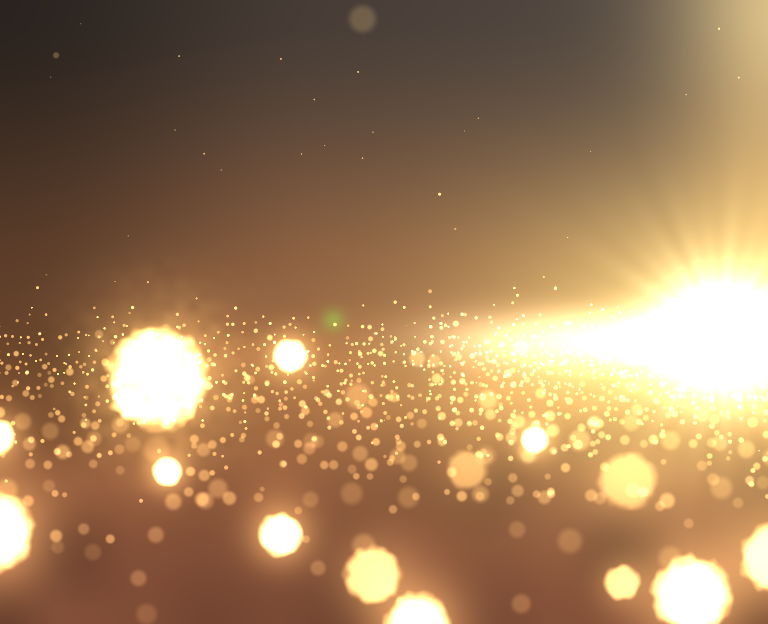
This background is drawn by a WebGL 1 fragment shader. Its source:

```glsl
precision highp float;

uniform vec2 u_resolution;

const vec3 UMBER = vec3(0.235, 0.195, 0.170);
const vec3 DUSK = vec3(0.550, 0.355, 0.235);
const vec3 EARTH = vec3(0.460, 0.275, 0.195);
const vec3 AMBER = vec3(0.570, 0.365, 0.225);
const vec3 GOLD = vec3(1.0, 0.82, 0.46);
const vec3 HAZE = vec3(0.52, 0.56, 0.32);
const vec3 PEARL = vec3(1.0, 0.95, 0.82);

float hash(vec2 p) {
  vec3 q = fract(vec3(p.xyx) * 0.1031);
  q += dot(q, q.yzx + 33.33);
  return fract((q.x + q.y) * q.z);
}

float noise(vec2 p) {
  vec2 cell = floor(p);
  vec2 f = fract(p);
  f = f * f * (3.0 - 2.0 * f);
  float low = mix(hash(cell), hash(cell + vec2(1.0, 0.0)), f.x);
  float high = mix(hash(cell + vec2(0.0, 1.0)), hash(cell + 1.0), f.x);
  return mix(low, high, f.y);
}

// Elliptical soft light
float glow(vec2 p, vec2 center, vec2 size) {
  vec2 d = (p - center) / size;
  return exp(-dot(d, d));
}

// Defocused disc with an uneven rim and a faint halo
float orb(vec2 p, vec2 center, float radius, float power) {
  float rim = radius * (0.94 + 0.16 * noise(p * 75.0));
  float d = length(p - center);
  float disc = 1.0 - smoothstep(rim * 0.72, rim * 1.12, d);
  return power * (disc + 0.28 * exp(-d * d / (radius * radius * 2.2)));
}

// One jittered disc per cell, thinned out away from a horizontal band
float dust(vec2 p, float size, float radius, float bandY, float spread, float density, float seed) {
  vec2 offset = vec2(seed * 0.37, seed * 0.61) * size;
  vec2 g = (p + offset) / size;
  vec2 id = floor(g);
  vec2 key = id + seed * 17.0;
  vec2 jitter = vec2(hash(key + 3.1), hash(key + 8.7));
  float r = radius * mix(0.55, 1.0, hash(key + 5.3));
  vec2 center = mix(vec2(r), vec2(1.0 - r), jitter);
  float fall = ((id.y + 0.5) * size - offset.y - bandY) / spread;
  float present = step(hash(key + 12.9), density * exp(-fall * fall));
  float d = length(g - id - center);
  float disc = 1.0 - smoothstep(r * 0.45, r, d);
  return present * disc * mix(0.35, 1.0, hash(key + 21.3));
}

vec3 backdrop(vec2 p, float x) {
  vec3 sky = mix(DUSK, UMBER + 0.10 * x, smoothstep(0.46, 1.0, p.y));
  vec3 ground = mix(EARTH, AMBER, smoothstep(0.05, 0.42, p.y));
  ground *= 0.86 + 0.28 * noise(p * 9.0);
  vec3 base = mix(ground, sky, smoothstep(0.42, 0.53, p.y));
  float shade = mix(0.70, 1.0, smoothstep(0.0, 0.42, x));
  return base * mix(1.0, shade, smoothstep(0.15, 0.5, p.y));
}

// Fine sparks at the horizon grow into large blurred discs below
float glitter(vec2 p, float x) {
  float sum = 0.0;
  for (int i = 0; i < 10; i++) {
    float t = float(i) / 9.0;
    float size = mix(0.015, 0.085, t * t);
    float bandY = mix(0.445, 0.20, t);
    float spread = mix(0.050, 0.12, t);
    float density = mix(mix(0.42, 0.85, smoothstep(0.25, 0.75, x)), 0.45, t);
    float power = mix(1.05, 0.22, sqrt(t));
    sum += power * dust(p, size, mix(0.24, 0.34, t), bandY, spread, density, float(i) + 1.0);
  }
  return sum;
}

float brightOrbs(vec2 p) {
  float mottle = 0.78 + 0.5 * noise(p * 55.0);
  float sum = orb(p, vec2(0.252, 0.394), 0.078, 1.6 * mottle);
  sum += orb(p, vec2(0.465, 0.430), 0.026, 1.6);
  sum += orb(p, vec2(0.857, 0.295), 0.021, 1.4);
  sum += orb(p, vec2(0.268, 0.244), 0.023, 1.5);
  sum += orb(p, vec2(0.450, 0.143), 0.034, 1.6);
  sum += orb(p, vec2(0.598, 0.078), 0.045, 0.8);
  sum += orb(p, vec2(0.670, -0.005), 0.052, 1.5);
  sum += orb(p, vec2(0.997, 0.066), 0.028, 0.75);
  sum += orb(p, vec2(1.109, 0.045), 0.060, 1.5);
  sum += orb(p, vec2(1.245, 0.105), 0.055, 1.1);
  sum += orb(p, vec2(-0.010, 0.148), 0.060, 1.5);
  sum += orb(p, vec2(-0.005, 0.300), 0.028, 1.5);
  sum += orb(p, vec2(1.005, 0.230), 0.046, 0.42);
  return sum + orb(p, vec2(0.748, 0.247), 0.032, 0.35);
}

void main() {
  vec2 p = gl_FragCoord.xy / u_resolution.y;
  float x = gl_FragCoord.x / u_resolution.x;
  p.x = x * 1.231;
  vec2 sun = vec2(1.157, 0.463);
  vec3 color = backdrop(p, x);

  // Warm haze around the sun, right edge and upper corner
  color += HAZE * (0.62 * glow(p, sun, vec2(0.36, 0.24)) + 0.25 * glow(p, sun, vec2(0.65, 0.30)));
  color += vec3(0.42, 0.37, 0.22) * glow(p, vec2(1.26, 1.02), vec2(0.19, 0.20));
  color += vec3(0.22, 0.18, 0.09) * glow(p, vec2(1.26, 0.74), vec2(0.16, 0.30));

  // Luminous horizon, sun and its fine rays
  float band = smoothstep(0.52, 1.05, p.x) * glow(p, vec2(p.x, 0.455), vec2(1.0, 0.042));
  color += PEARL * (0.75 * band + 1.5 * glow(p, sun, vec2(0.095, 0.080)));
  color += GOLD * 0.22 * glow(p, vec2(0.95, 0.38), vec2(0.34, 0.075));
  vec2 away = p - sun;
  float angle = atan(away.y, away.x);
  float rays = 0.5 + 0.25 * cos(angle * 17.0) + 0.25 * cos(angle * 29.0 + 1.0);
  color += PEARL * 0.45 * rays * exp(-length(away) * 13.0);

  // Glitter, discs, stray sky specks and a green flare
  color += GOLD * (glitter(p, x) + brightOrbs(p));
  color += GOLD * 0.55 * dust(p, 0.045, 0.055, 0.68, 0.28, 0.13, 23.0);
  color += vec3(0.0, 0.20, 0.02) * glow(p, vec2(0.534, 0.487), vec2(0.018));
  gl_FragColor = vec4(clamp(color, 0.0, 1.0), 1.0);
}
```
